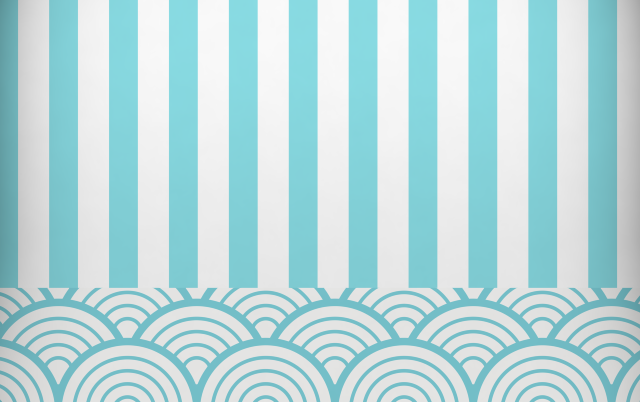
This pattern is drawn by a WebGL 1 fragment shader. Its source:

```glsl
precision highp float;
// Teal and white striped wall above a band of overlapping wave scales.
uniform vec2 u_resolution;

// Antialiased coverage of the region where the signed distance d is negative.
float cover(float d) {
  float px = 1.0 / u_resolution.x;
  return 1.0 - smoothstep(-0.65 * px, 0.65 * px, d);
}

// Vertical stripes of even width.
float stripes(float x) {
  float fromCentre = abs(fract((x - 0.0993) / 0.0936 + 0.5) - 0.5) * 0.0936;
  return cover(fromCentre - 0.0225);
}

// Concentric ink inside one scale: a thick rim and four thin rings.
float scaleInk(float r) {
  float rim = cover(0.1029 - r);
  float ring = clamp(floor((r - 0.0221) / 0.0205 + 0.5), 0.0, 3.0);
  float thin = cover(abs(r - 0.0221 - ring * 0.0205) - 0.0028);
  return max(rim, thin);
}

// Staggered rows of scales, painted from the back row to the front.
float waveScales(vec2 p) {
  float ink = 0.0;
  for (int i = 0; i < 4; i++) {
    float row = 3.0 - float(i);
    float shift = 0.1992 + 0.10805 * mod(row, 2.0);
    vec2 q = vec2((fract((p.x - shift) / 0.2161 + 0.5) - 0.5) * 0.2161,
                  p.y + 0.0143 - row * 0.0612);
    float r = length(q);
    ink = mix(ink, scaleInk(r), cover(r - 0.1146));
  }
  return ink;
}

// Faint paper mottling from layered sines.
float mottle(vec2 p) {
  float sum = 0.0;
  float gain = 0.5;
  for (int i = 0; i < 4; i++) {
    sum += gain * sin(p.x + 1.7 * sin(p.y)) * sin(p.y * 1.1 + 1.3 * sin(p.x * 0.8));
    p = mat2(1.5, 1.2, -1.2, 1.5) * p + 3.1;
    gain *= 0.65;
  }
  return sum;
}

void main() {
  vec2 uv = gl_FragCoord.xy / u_resolution;
  vec2 p = gl_FragCoord.xy / u_resolution.x;

  // Pattern: stripes above, scales below the dividing edge.
  float band = cover(p.y - 0.1784);
  float ink = mix(stripes(p.x), waveScales(p), band);
  vec3 paper = mix(vec3(0.985), vec3(0.975, 0.975, 0.97), band);
  vec3 teal = mix(vec3(0.54, 0.865, 0.895), vec3(0.495, 0.815, 0.855), band);
  vec3 color = mix(paper, teal, ink);

  // Light from above, with darker sides and upper corners.
  float side = min(uv.x, 1.0 - uv.x);
  float light = mix(0.915, 0.99, smoothstep(0.2, 0.95, uv.y));
  light *= 1.0 - mix(0.12, 0.26, smoothstep(0.0, 0.45, uv.y)) * exp(-side * 17.0);
  light *= 1.0 - 0.10 * exp(-side * 14.0 - (1.0 - uv.y) * 9.0);
  light += 0.006 * mottle(p * 38.0);

  gl_FragColor = vec4(color * light, 1.0);
}
```
